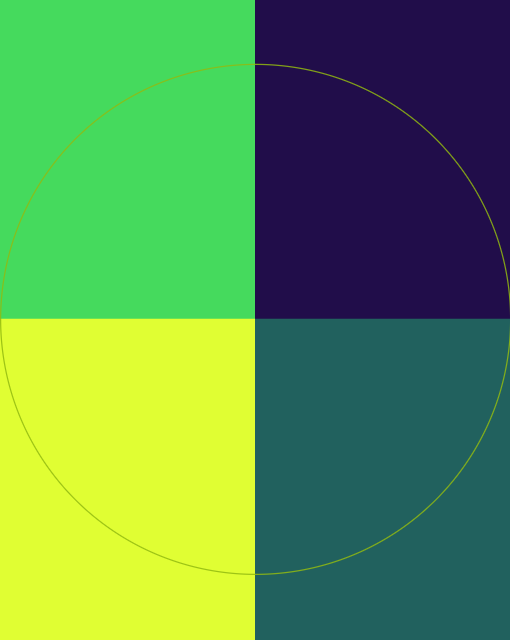
Reproduce this background procedurally as a WebGL 2 fragment shader.

```glsl
#version 300 es
precision highp float;

uniform vec2 u_resolution;
out vec4 fragColor;

const vec3 LIME = vec3(0.88, 0.995, 0.20);
const vec3 GREEN = vec3(0.27, 0.855, 0.365);
const vec3 TEAL = vec3(0.13, 0.38, 0.37);
const vec3 INDIGO = vec3(0.13, 0.05, 0.29);
const vec3 OLIVE = vec3(0.57, 0.73, 0.06);

// Antialiased step across a signed distance
float softStep(float dist, float pixel) {
    return clamp(dist / pixel + 0.5, 0.0, 1.0);
}

// Four flat panels meeting at a corner point
vec3 quadrants(vec2 p, vec2 corner, float pixel) {
    float right = softStep(p.x - corner.x, pixel);
    float upper = softStep(p.y - corner.y, pixel);
    return mix(mix(LIME, TEAL, right), mix(GREEN, INDIGO, right), upper);
}

// Coverage of a thin circular outline
float ring(vec2 p, vec2 center, float radius, float width, float pixel) {
    float dist = abs(length(p - center) - radius);
    return softStep(0.5 * width - dist, pixel);
}

void main() {
    // Centered coordinates, one unit per canvas width
    vec2 p = (gl_FragCoord.xy - 0.5 * u_resolution) / u_resolution.x;
    float pixel = 1.0 / u_resolution.x;

    float lineWidth = 0.00245;
    vec2 corner = vec2(0.0, lineWidth);
    vec2 ringCenter = vec2(0.5 * lineWidth);

    vec3 color = quadrants(p, corner, pixel);
    float outline = ring(p, ringCenter, 0.5, lineWidth, pixel);
    color = mix(color, OLIVE, 0.85 * outline);

    fragColor = vec4(color, 1.0);
}
```
